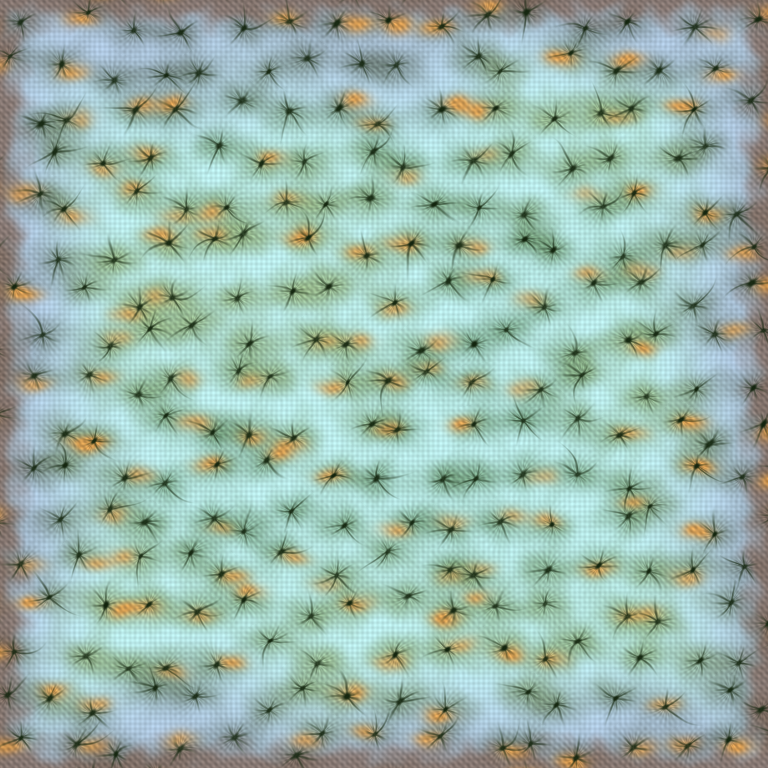
Give the GLSL for this pattern, as a WebGL 1 fragment shader.

```glsl
precision highp float;
// Tufted quilt: pale aqua puffs pinned by dark knots on a jittered, staggered grid.
// Each knot adds a soft valley, curved creases and sometimes an ochre stain;
// a fine weave covers the cloth, which cools and browns toward its border.

uniform vec2 u_resolution;

const float TAU = 6.2831853;
const vec2 GRID = vec2(15.0, 17.0);   // knots across and down
const float JITTER = 0.62;            // total wander of a knot, in cells
const float KNOT_RADIUS = 0.068;      // in cell widths
const float CREASE_WIDTH = 0.016;     // half width, in cell widths
const float STAIN_CHANCE = 0.56;
const float THREADS = 152.0;          // weave threads across
const float HATCHES = 104.0;          // diagonal hatch lines across
const vec3 PUFF = vec3(0.73, 0.92, 0.92);
const vec3 VALLEY = vec3(0.45, 0.62, 0.50);
const vec3 PUFF_EDGE = vec3(0.69, 0.79, 0.89);
const vec3 VALLEY_EDGE = vec3(0.45, 0.51, 0.51);
const vec3 OLIVE = vec3(0.65, 0.75, 0.55);
const vec3 OCHRE = vec3(0.85, 0.60, 0.29);
const vec3 BORDER = vec3(0.47, 0.36, 0.30);
const vec3 INK = vec3(0.07, 0.14, 0.05);

vec2 hash2(vec2 p) {
  vec3 q = fract(vec3(p.xyx) * vec3(0.1031, 0.1030, 0.0973));
  q += dot(q, q.yzx + 33.33);
  return fract((q.xx + q.yz) * q.zy);
}

float gradientDot(vec2 cell, vec2 offset) {
  float a = TAU * hash2(cell + 71.0).x;
  return dot(vec2(cos(a), sin(a)), offset);
}

float gradientNoise(vec2 p) {
  vec2 i = floor(p), f = fract(p);
  vec2 u = f * f * f * (f * (f * 6.0 - 15.0) + 10.0);
  vec2 e = vec2(1.0, 0.0);
  return mix(mix(gradientDot(i, f), gradientDot(i + e, f - e), u.x),
             mix(gradientDot(i + e.yx, f - e.yx), gradientDot(i + 1.0, f - 1.0), u.x), u.y);
}

// Curved, tapering folds radiating from a knot.
float creases(vec2 d, vec2 id, float pixel) {
  float ink = 0.0;
  for (int k = 0; k < 7; k++) {
    float n = float(k);
    vec2 h = hash2(id * 7.0 + n * 13.7 + 5.0);
    float a = TAU * (n + 0.9 * h.x) / 7.0;
    vec2 dir = vec2(cos(a), 0.75 * sin(a));
    dir = normalize(dir);
    float along = dot(d, dir);
    float across = dir.x * d.y - dir.y * d.x - (h.y - 0.5) * 1.5 * along * along;
    float reach = mix(0.22, 0.66, h.y * h.x + 0.3 * h.x);
    float taper = smoothstep(-0.02, 0.04, along) * (1.0 - smoothstep(0.08, reach, along));
    float line = 1.0 - smoothstep(0.0, CREASE_WIDTH + pixel, abs(across));
    ink = max(ink, line * taper * (0.45 + 0.5 * h.x));
  }
  return ink;
}

// Adds one knot to layers: x valley, y stain, z crease ink, w knot ink.
vec4 tuft(vec2 d, vec2 id, float pixel) {
  vec2 h = hash2(id + 19.0), g = hash2(id + 47.0);
  float valley = exp(-dot(d * d, vec2(4.6, 11.0)));
  vec2 s = d - (g - 0.5) * vec2(0.75, 0.4);
  float stain = step(h.x, STAIN_CHANCE) * mix(0.5, 1.0, h.y)
              * exp(-dot(s * s, vec2(13.0, 42.0)));
  vec2 slant = vec2(d.x + d.y, d.y - d.x) * 0.7071;
  float r = length(slant * vec2(0.72, 1.25));
  float size = KNOT_RADIUS * mix(0.75, 1.2, g.x);
  float knot = 1.0 - smoothstep(size * 0.3, size + pixel, r);
  return vec4(valley, stain, creases(d, id, pixel), knot * mix(0.7, 1.0, h.y));
}

void main() {
  vec2 uv = gl_FragCoord.xy / u_resolution;
  float pixel = GRID.x / u_resolution.x;
  vec2 p = uv * GRID;
  p += 0.12 * vec2(gradientNoise(uv * 23.0), gradientNoise(uv * 23.0 + 40.0));

  // Gather the surrounding knots; alternate rows shift by half a cell.
  vec4 layers = vec4(0.0);
  float nearest = 9.0;
  vec2 toNearest = vec2(1.0);
  for (int j = -1; j <= 1; j++) {
    float row = floor(p.y) + float(j);
    float shift = 0.5 * mod(row, 2.0);
    for (int i = -1; i <= 1; i++) {
      vec2 id = vec2(floor(p.x - shift) + float(i), row);
      vec2 center = id + vec2(shift, 0.0) + 0.5 + JITTER * (hash2(id + 3.0) - 0.5);
      vec2 d = (p - center) * vec2(1.0, GRID.x / GRID.y);
      vec4 t = tuft(d, id, pixel);
      layers = vec4(layers.xy + t.xy, max(layers.zw, t.zw));
      if (length(d) < nearest) { nearest = length(d); toNearest = d; }
    }
  }

  // Cloth colour: aqua in the middle, blue-grey near the edges.
  float broad = gradientNoise(uv * 4.0 + 8.0);
  float mottle = gradientNoise(uv * 34.0);
  float edge = min(min(uv.x, 1.0 - uv.x), min(uv.y, 1.0 - uv.y));
  float cool = 1.0 - smoothstep(0.02, 0.2, edge + 0.09 * broad);
  float valley = clamp(layers.x * 0.82 + 0.22 * mottle, 0.0, 1.0);
  vec3 color = mix(mix(PUFF, PUFF_EDGE, cool), mix(VALLEY, VALLEY_EDGE, cool), valley);
  color = mix(color, OLIVE, clamp(0.3 + broad, 0.0, 0.7) * valley * (1.0 - cool));

  // Border browning, stains and directional hatching.
  float brown = 1.0 - smoothstep(0.0, 0.045, edge + 0.025 * mottle);
  color = mix(color, BORDER, 0.75 * brown);
  float stain = clamp(layers.y * (0.85 + 0.5 * mottle + 0.3 * cool), 0.0, 0.9);
  color = mix(color, OCHRE, stain);
  float hatchFade = smoothstep(2.0, 3.5, u_resolution.x / HATCHES);
  float hatch = sin(TAU * HATCHES * (uv.x + uv.y)) * hatchFade;
  color *= 1.0 + 0.08 * hatch * clamp(valley + stain + brown, 0.0, 1.0);

  // Feathered streaks, woven threads, then folds and knots.
  float streak = sin(atan(toNearest.y, toNearest.x) * 22.0 + 9.0 * nearest + 5.0 * mottle);
  color *= 1.0 + 0.09 * streak * smoothstep(0.05, 0.15, nearest) * exp(-3.5 * nearest);
  float weaveFade = smoothstep(2.0, 3.0, u_resolution.x / THREADS);
  vec2 thread = sin(TAU * THREADS * uv) * weaveFade;
  color *= 1.0 + 0.035 * (thread.x + thread.y);
  color = mix(color, INK, 0.66 * layers.z);
  color = mix(color, INK, layers.w);
  gl_FragColor = vec4(clamp(color, 0.0, 1.0), 1.0);
}
```
